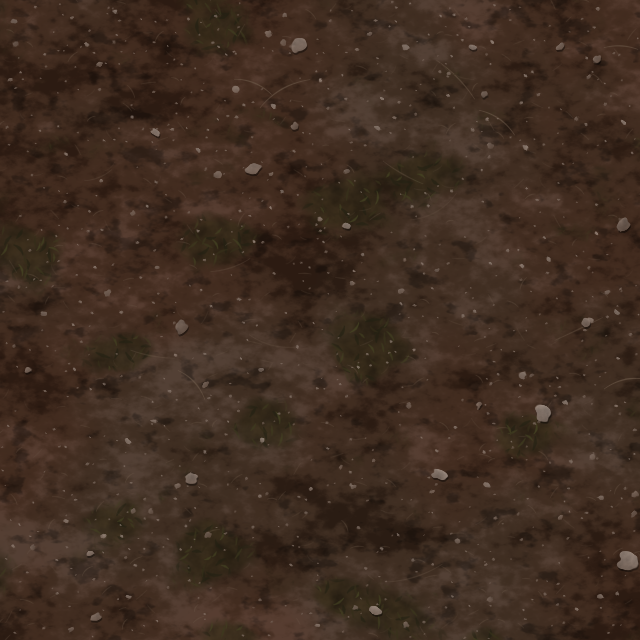
A WebGL 2 fragment shader for this texture:

```glsl
#version 300 es
precision highp float;

uniform vec2 u_resolution;
out vec4 fragColor;

const vec3 SOIL_DARK = vec3(0.165, 0.110, 0.075);
const vec3 SOIL_MID = vec3(0.248, 0.180, 0.132);
const vec3 SOIL_LIGHT = vec3(0.325, 0.252, 0.208);
const vec3 MOSS = vec3(0.185, 0.150, 0.085);
const vec3 LEAF_DARK = vec3(0.130, 0.125, 0.070);
const vec3 LEAF_LIGHT = vec3(0.275, 0.275, 0.140);
const vec3 STRAW = vec3(0.430, 0.355, 0.290);
const vec3 STONE_DULL = vec3(0.400, 0.325, 0.280);
const vec3 STONE_PALE = vec3(0.620, 0.560, 0.520);
const float EDGE = 0.0013;
const float TUFT_FREQ = 5.0;
const float TUFT_CHANCE = 0.55;

vec3 hash3(vec2 p) {
    vec3 q = fract(p.xyx * vec3(0.1031, 0.1030, 0.0973));
    q += dot(q, q.yxz + 33.33);
    return fract((q.xxy + q.yzz) * q.zyx);
}

float noise(vec2 p) {
    vec2 i = floor(p), f = fract(p);
    f = f * f * (3.0 - 2.0 * f);
    float low = mix(hash3(i).x, hash3(i + vec2(1, 0)).x, f.x);
    float high = mix(hash3(i + vec2(0, 1)).x, hash3(i + vec2(1, 1)).x, f.x);
    return mix(low, high, f.y);
}

float fbm(vec2 p) {
    float sum = 0.0, amp = 0.5;
    for (int i = 0; i < 4; i++) {
        sum += amp * noise(p);
        p = mat2(1.6, 1.2, -1.2, 1.6) * p + 17.3;
        amp *= 0.5;
    }
    return sum / 0.9375;
}

mat2 rotation(float a) {
    return mat2(cos(a), sin(a), -sin(a), cos(a));
}

// Irregular pebbles: x is coverage, y is brightness
vec2 pebbles(vec2 p, float freq, float chance, vec2 radii, float seed) {
    vec2 result = vec2(0.0), cell = floor(p * freq);
    for (int n = 0; n < 9; n++) {
        vec2 id = cell + vec2(n % 3, n / 3) - 1.0;
        vec3 h = hash3(id + seed), k = hash3(id + seed + 57.0);
        if (h.z > chance) continue;
        vec2 d = p - (id + 0.1 + 0.8 * h.xy) / freq;
        d = rotation((k.y - 0.5) * 1.8) * d;
        d.y *= 1.0 + 0.7 * k.z;
        float r = mix(radii.x, radii.y, k.x * k.x);
        float dist = length(d) - r * (0.65 + 0.65 * noise(d / r * 1.4 + id * 7.0));
        float cover = smoothstep(EDGE, -EDGE, dist);
        float tone = clamp(0.15 + 0.7 * k.y + 0.2 * d.y / r, 0.0, 1.0);
        if (cover > result.x) result = vec2(cover, tone);
    }
    return result;
}

// Thin bent strokes: x is coverage, y is brightness
vec2 strokes(vec2 p, float freq, float chance, float reach, float width, vec2 angles, float seed) {
    vec2 result = vec2(0.0), cell = floor(p * freq);
    for (int n = 0; n < 9; n++) {
        vec2 id = cell + vec2(n % 3, n / 3) - 1.0;
        vec3 h = hash3(id + seed), k = hash3(id + seed + 91.0);
        if (h.z > chance) continue;
        vec2 d = rotation(angles.x + (k.x - 0.5) * angles.y) * (p - (id + h.xy) / freq);
        float halfLength = reach * (0.4 + 0.6 * k.y);
        d.y += (k.z - 0.5) * 0.5 * d.x * d.x / halfLength;
        float along = clamp(d.x, -halfLength, halfLength);
        float taper = width * (1.0 - 0.6 * abs(along) / halfLength);
        float cover = smoothstep(EDGE, -EDGE, length(d - vec2(along, 0.0)) - taper);
        if (cover > result.x) result = vec2(cover, k.z);
    }
    return result;
}

// Soft clumps of low plants
float tufts(vec2 p) {
    float sum = 0.0;
    vec2 cell = floor(p * TUFT_FREQ);
    for (int n = 0; n < 9; n++) {
        vec2 id = cell + vec2(n % 3, n / 3) - 1.0;
        vec3 h = hash3(id + 211.0);
        if (h.z > TUFT_CHANCE) continue;
        vec2 d = p - (id + h.xy) / TUFT_FREQ;
        float r = mix(0.05, 0.10, hash3(id + 307.0).x);
        sum = max(sum, 1.0 - smoothstep(0.0, r, length(d * vec2(0.85, 1.15))));
    }
    return sum;
}

vec3 soil(vec2 p) {
    float broad = fbm(p * vec2(4.0, 7.0)) - 0.5;
    float clods = fbm(p * vec2(15.0, 25.0) + 40.0) - 0.5;
    float grit = fbm(p * vec2(62.0, 88.0) + 80.0) - 0.5;
    float v = 0.53 + 1.3 * broad + 0.9 * clods + 0.8 * grit;
    vec3 c = mix(SOIL_DARK, SOIL_MID, smoothstep(0.05, 0.5, v));
    c = mix(c, SOIL_LIGHT, smoothstep(0.5, 1.05, v));
    c *= mix(vec3(1.0), vec3(1.05, 0.95, 0.92), smoothstep(0.4, 0.7, fbm(p * 3.0 + 9.0)));
    return c * (1.0 - 0.3 * smoothstep(0.58, 0.78, fbm(p * vec2(34.0, 50.0) + 120.0)));
}

void main() {
    vec2 p = gl_FragCoord.xy / u_resolution.y;
    vec3 color = soil(p);

    // Plants: stained ground, then dark and light blades
    float green = smoothstep(0.18, 0.75, tufts(p) + 1.3 * (fbm(p * vec2(16.0, 22.0) + 5.0) - 0.5));
    color = mix(color, MOSS * (0.6 + 0.8 * fbm(p * 55.0)), 0.75 * green);
    vec2 shade = strokes(p, 42.0, 0.7, 0.012, 0.0028, vec2(0.8, 3.0), 13.0);
    color = mix(color, LEAF_DARK, 0.6 * shade.x * green);
    vec2 blade = strokes(p, 55.0, 0.65, 0.010, 0.0018, vec2(1.57, 2.4), 29.0);
    color = mix(color, mix(MOSS, LEAF_LIGHT, blade.y), 0.75 * blade.x * green);

    // Dry fibres and longer straws
    vec2 fibre = strokes(p, 30.0, 0.4, 0.011, 0.0009, vec2(0.0, 2.2), 43.0);
    color = mix(color, STRAW, fibre.x * (0.1 + 0.3 * fibre.y));
    vec2 straw = strokes(p, 7.0, 0.30, 0.045, 0.0010, vec2(0.1, 1.6), 61.0);
    color = mix(color, STRAW, straw.x * (0.2 + 0.5 * straw.y));

    // Pebbles from large to tiny, the large ones with a contact shadow
    vec2 radii = vec2(0.006, 0.017);
    color *= 1.0 - 0.4 * pebbles(p + vec2(-0.001, 0.003), 9.0, 0.27, radii, 3.0).x;
    vec2 large = pebbles(p, 9.0, 0.27, radii, 3.0);
    vec2 small = pebbles(p, 23.0, 0.24, vec2(0.0025, 0.006), 71.0);
    vec2 tiny = pebbles(p, 52.0, 0.28, vec2(0.0012, 0.0028), 103.0);
    float wear = 0.82 + 0.36 * fbm(p * 90.0);
    color = mix(color, mix(STONE_DULL, STONE_PALE, tiny.y), 0.65 * tiny.x);
    color = mix(color, mix(STONE_DULL, STONE_PALE, small.y) * wear, 0.75 * small.x);
    color = mix(color, mix(STONE_DULL, STONE_PALE, large.y) * wear, 0.9 * large.x);

    fragColor = vec4(color, 1.0);
}
```
